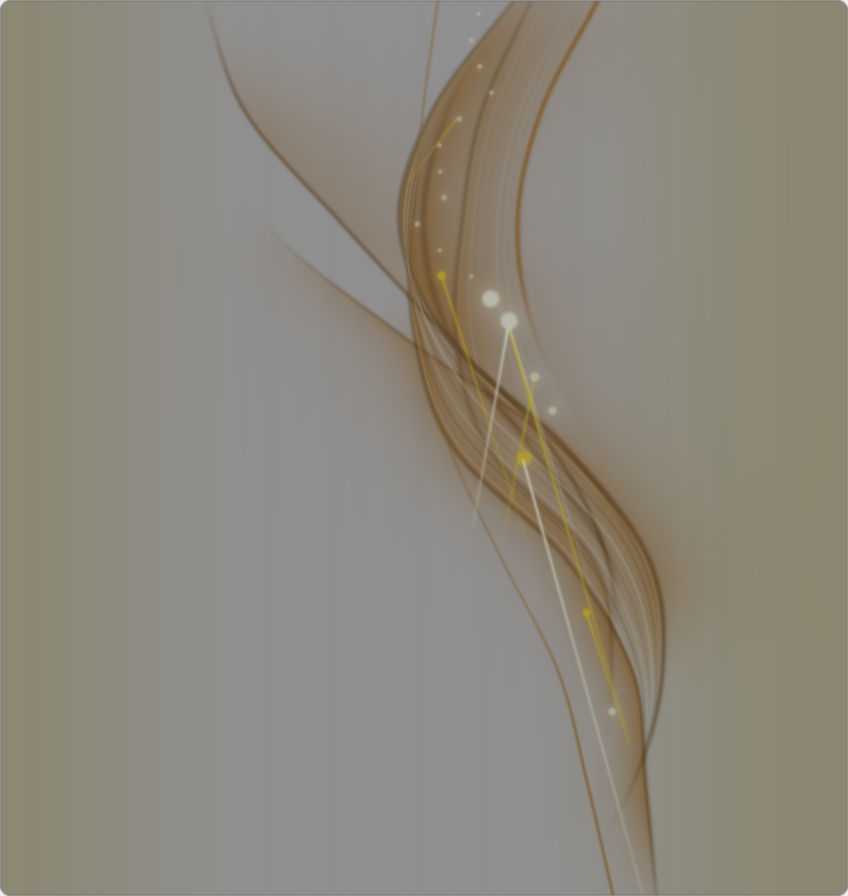
Reproduce this background procedurally as a WebGL 2 fragment shader.

```glsl
#version 300 es
precision highp float;
// Amber translucent ribbons with light streaks and sparks on a banded grey-olive ground.
uniform vec2 u_resolution;
out vec4 outColor;

const vec3 AMBER = vec3(0.49, 0.345, 0.16);
const vec3 UMBER = vec3(0.33, 0.23, 0.12);
const vec3 PALE = vec3(0.73, 0.73, 0.67);
const vec3 GOLD = vec3(0.70, 0.62, 0.16);

float hash(float n) { return fract(sin(n * 127.1) * 43758.5); }

// Soft interval, half strength at both ends.
float span(float lo, float hi, float y) {
  return smoothstep(-0.6, 0.6, y - lo) * smoothstep(-0.6, 0.6, hi - y);
}

// Signed distance to a spline x(y) with nine evenly spaced knots; positive on the right.
float across(vec2 p, float k[9]) {
  float s = clamp(p.y / 0.96, 0.0, 7.999);
  int i = int(s);
  float f = fract(s), b = k[i], c = k[i + 1];
  float a = i > 0 ? k[i - 1] : 2.0 * b - c;
  float d = i < 7 ? k[i + 2] : 2.0 * c - b;
  float m = 0.5 * (c - a), n = 0.5 * (d - b);
  float q = 3.0 * (c - b) - 2.0 * m - n, r = 2.0 * (b - c) + m + n;
  float slope = (m + f * (2.0 * q + 3.0 * r * f)) / 0.96;
  return (p.x - b - f * (m + f * (q + r * f))) / sqrt(1.0 + slope * slope);
}

// Crisp at d = 0, fading out over the given width for d > 0.
float veil(float d, float width) {
  return smoothstep(-0.015, 0.015, d) * exp(-max(d, 0.0) / width);
}

float thread(float d, float width) { return exp(-d * d / (width * width)); }

float streak(vec2 p, vec2 a, vec2 b) {
  vec2 v = b - a;
  float t = clamp(dot(p - a, v) / dot(v, v), 0.0, 1.0);
  return thread(length(p - a - v * t), 0.016) * (1.0 - 0.8 * t);
}

float spark(vec2 p, vec2 c, float r) {
  float d = length(p - c) / r;
  return 0.9 * (1.0 - smoothstep(0.5, 1.1, d)) + 0.3 * exp(-d * d * 0.35);
}

void main() {
  // Canvas spans 7.26 by 7.68 units, y measured downwards.
  vec2 size = vec2(7.26, 7.68), uv = gl_FragCoord.xy / u_resolution;
  vec2 p = vec2(uv.x, 1.0 - uv.y) * size;
  float y = p.y;

  // Ground with faint vertical bands
  float bandX = mix(p.x, floor(p.x * 5.0 + 0.5) / 5.0, 0.5);
  float olive = smoothstep(1.1, 3.6, abs(bandX - 3.4));
  vec3 col = mix(vec3(0.563, 0.561, 0.56), vec3(0.545, 0.53, 0.445), olive);
  col += 0.003 * sin(p.x * 17.0) * sin(p.x * 7.3);

  // Ribbon edges
  float outer = across(p, float[9](4.40, 3.70, 3.42, 3.82, 4.85, 5.56, 5.67, 5.42, 4.85));
  float wave = across(p, float[9](4.44, 3.75, 3.52, 3.55, 3.88, 4.85, 5.42, 5.53, 5.62));
  float right = across(p, float[9](5.12, 4.63, 4.43, 4.58, 5.05, 5.45, 5.65, 5.60, 5.50));
  float sweep = across(p, float[9](1.75, 2.10, 2.93, 3.82, 4.72, 5.20, 5.25, 5.10, 4.65));
  float wing = across(p, float[9](1.30, 1.85, 2.28, 3.45, 4.80, 5.50, 5.67, 5.50, 5.40));
  float stem = across(p, float[9](3.75, 3.62, 3.55, 3.60, 3.85, 4.30, 4.78, 5.03, 5.25));
  float inner = across(p, float[9](4.55, 4.12, 3.95, 3.90, 4.18, 5.08, 5.24, 5.10, 4.80));
  float core = across(p, float[9](4.35, 3.82, 3.62, 3.85, 4.55, 5.22, 5.25, 5.05, 4.70));

  // Soft glows outside the ribbons
  float glow = 0.32 * veil(sweep, 0.75) * span(0.7, 2.6, y) * smoothstep(0.1, -0.1, outer);
  glow += 0.45 * veil(-wing, 0.20) * span(2.3, 3.3, y);
  glow += 0.35 * veil(-wave, 0.20) * span(3.0, 5.2, y);
  glow += 0.50 * veil(outer, 0.30) * span(3.5, 5.4, y);
  glow += 0.12 * veil(right, 0.45) * span(2.1, 3.7, y);
  glow += 0.13 * smoothstep(0.0, 0.1, outer) * smoothstep(0.05, -0.1, right) * span(-0.5, 3.0, y);
  col = mix(col, AMBER, min(glow, 0.7));

  // Translucent ribbon bodies
  col = mix(col, AMBER, 0.72 * veil(outer, 0.38) * span(0.1, 2.9, y));
  col = mix(col, AMBER, 0.42 * veil(core, 0.28) * span(0.7, 3.5, y));
  col = mix(col, AMBER, 0.30 * veil(inner, 0.25) * span(0.5, 4.0, y));
  col = mix(col, AMBER, 0.78 * veil(-outer, 0.30) * span(3.1, 5.6, y));
  col = mix(col, AMBER, 0.70 * veil(wave, 0.24) * span(2.0, 5.0, y));
  col = mix(col, AMBER, 0.75 * veil(-wave, 0.19) * span(5.0, 7.3, y));
  col = mix(col, AMBER, 0.45 * veil(-inner, 0.16) * span(3.6, 5.8, y));

  // Dark rims
  float rim = 0.55 * thread(outer, 0.025) * span(0.0, 6.6, y);
  rim += 0.45 * thread(wave, 0.022) * span(1.5, 7.6, y);
  rim += 0.42 * thread(core, 0.035) * span(1.0, 4.9, y);
  rim += 0.30 * thread(inner, 0.025) * span(0.0, 5.9, y);
  rim += 0.45 * thread(sweep, 0.022) * span(0.4, 5.0, y);
  rim += 0.30 * thread(wing, 0.020) * span(2.3, 5.0, y);
  col = mix(col, UMBER, min(rim, 0.7));
  float warm = 0.75 * thread(right, 0.025) * span(-0.6, 2.7, y);
  warm += thread(stem, 0.016) * (0.35 + 0.3 * smoothstep(5.0, 6.5, y));
  col = mix(col, AMBER, min(warm, 0.8));

  // Fine filaments blended between the edges
  for (int i = 0; i < 7; i++) {
    float t = (float(i) + 0.5) / 7.0, h = hash(float(i) + 3.0);
    float amount = (0.12 + 0.16 * h) * span(0.1, 5.9, y);
    col = mix(col, i % 2 == 0 ? PALE : UMBER, amount * thread(mix(wave, outer, t), 0.013));
    col = mix(col, PALE, 0.15 * h * thread(mix(inner, right, t), 0.014) * span(0.0, 3.5, y));
  }

  // Straight light streaks
  float white = streak(p, vec2(4.36, 2.75), vec2(4.05, 4.50));
  white += streak(p, vec2(4.48, 3.95), vec2(5.54, 7.80));
  white += 0.5 * streak(p, vec2(4.36, 2.80), vec2(5.05, 5.00));
  float yellow = streak(p, vec2(4.37, 2.85), vec2(5.40, 6.40)) + 0.8 * streak(p, vec2(5.02, 5.25), vec2(5.38, 6.35));
  yellow += 0.7 * streak(p, vec2(4.58, 3.22), vec2(4.30, 4.65)) + 0.7 * streak(p, vec2(3.78, 2.36), vec2(4.50, 4.60));
  yellow += 0.5 * streak(p, vec2(3.91, 1.02), vec2(3.46, 1.60));

  // Sparks: the large ones, then small ones scattered along the stream
  white += spark(p, vec2(4.20, 2.56), 0.09) + spark(p, vec2(4.36, 2.75), 0.09);
  white += 0.7 * (spark(p, vec2(4.58, 3.23), 0.05) + spark(p, vec2(4.73, 3.52), 0.045) + spark(p, vec2(5.24, 6.10), 0.04));
  yellow += spark(p, vec2(4.49, 3.93), 0.075) + 0.8 * spark(p, vec2(3.78, 2.36), 0.045) + 0.8 * spark(p, vec2(5.02, 5.25), 0.04);
  for (float n = 0.0; n < 11.0; n++) {
    float sy = 0.12 + 0.225 * n;
    float sx = 4.0 + 0.35 * cos(sy * 1.7) + 0.55 * (hash(n + 9.0) - 0.5);
    white += 0.55 * spark(p, vec2(sx, sy), 0.02 + 0.018 * hash(n));
  }
  col = mix(col, GOLD, min(yellow * 0.75, 0.85));
  col = mix(col, PALE, min(white * 0.8, 0.95));

  // Thin frame and pale rounded corners
  vec2 edge = min(p, size - p);
  col = mix(col, vec3(0.44), 0.8 * smoothstep(0.02, 0.005, min(edge.x, edge.y)));
  float corner = length(max(0.09 - edge, 0.0)) - 0.09;
  outColor = vec4(mix(col, vec3(0.93), smoothstep(-0.012, 0.012, corner)), 1.0);
}
```
